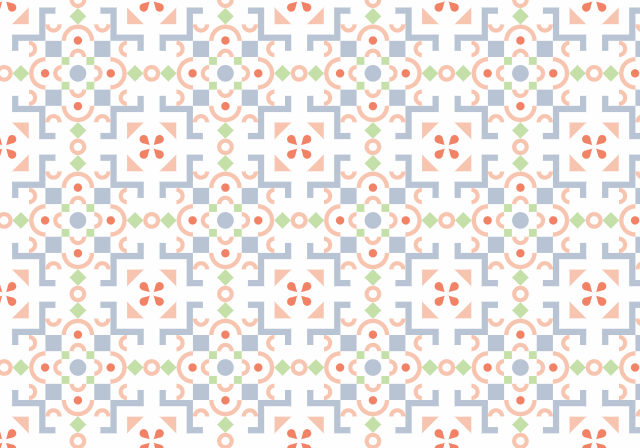
Give the GLSL for this pattern, as a WebGL 1 fragment shader.

```glsl
precision highp float;
// Repeating geometric tile: pastel arcs, stepped lines, diamonds and petals on white.
uniform vec2 u_resolution;

float circle(vec2 p, float radius) {
  return length(p) - radius;
}

float box(vec2 p, vec2 lo, vec2 hi) {
  vec2 d = max(lo - p, p - hi);
  return max(d.x, d.y);
}

float ring(vec2 p, float inner, float outer) {
  return abs(length(p) - 0.5 * (inner + outer)) - 0.5 * (outer - inner);
}

// Half ring bulging towards the given side along x (+1 or -1).
float halfRing(vec2 p, float inner, float outer, float side) {
  return max(ring(p, inner, outer), -side * p.x);
}

// Drop with its tip at the origin and its round end up the y axis.
float petal(vec2 p, float len, float radius) {
  float s = radius / len;
  float c = sqrt(1.0 - s * s);
  p.x = abs(p.x);
  bool onCone = dot(p, vec2(s, c)) < c * len;
  return onCone ? c * p.x - s * p.y : circle(p - vec2(0.0, len), radius);
}

void paint(inout vec3 color, vec3 ink, float d, float pixel) {
  color = mix(color, ink, clamp(0.5 - d / pixel, 0.0, 1.0));
}

void main() {
  // The canvas is 768 units wide, measured from its top left.
  float pixel = 768.0 / u_resolution.x;
  vec2 p = vec2(gl_FragCoord.x, u_resolution.y - gl_FragCoord.y) * pixel;

  // Repeat, then fold each tile into one eighth.
  vec2 period = vec2(177.0, 176.5);
  p = abs(mod(p - vec2(93.5, 88.0) + 0.5 * period, period) - 0.5 * period);
  if (p.y > p.x) p = p.yx;

  // Centre disc, squares and stepped lines.
  float blue = circle(p, 10.0);
  blue = min(blue, box(p, vec2(19.6), vec2(39.0)));
  blue = min(blue, box(p, vec2(39.0), vec2(79.0, 46.5)));
  blue = min(blue, box(p, vec2(71.5, 27.0), vec2(79.0, 46.5)));

  // Small squares and diamonds.
  float green = box(p, vec2(10.2), vec2(19.6));
  vec2 q = abs(p - vec2(68.5, 0.0));
  green = min(green, (q.x + q.y - 10.0) * 0.7071);

  // Arcs, linking rings and corner triangles.
  float peach = halfRing(p - vec2(19.6, 0.0), 5.0, 10.0, 1.0);
  peach = min(peach, halfRing(p - vec2(39.0, 0.0), 14.3, 19.5, 1.0));
  peach = min(peach, halfRing(p - vec2(58.7, 29.3), 4.8, 9.8, -1.0));
  peach = min(peach, ring(p - vec2(88.4, 0.0), 5.0, 10.0));
  float triangle = max(59.0 - p.y, (p.x + p.y - 138.0) * 0.7071);
  peach = min(peach, triangle);

  // Dots on the axes and petals around the tile corners.
  float red = circle(p - vec2(39.4, 0.0), 5.0);
  vec2 c = 86.0 - p;
  red = min(red, petal(vec2(c.x - c.y, c.x + c.y) * 0.7071, 9.9, 5.0));

  vec3 color = vec3(0.995);
  paint(color, vec3(0.72, 0.77, 0.83), blue, pixel);
  paint(color, vec3(0.77, 0.88, 0.66), green, pixel);
  paint(color, vec3(0.97, 0.77, 0.69), peach, pixel);
  paint(color, vec3(0.95, 0.51, 0.40), red, pixel);
  gl_FragColor = vec4(color, 1.0);
}
```
